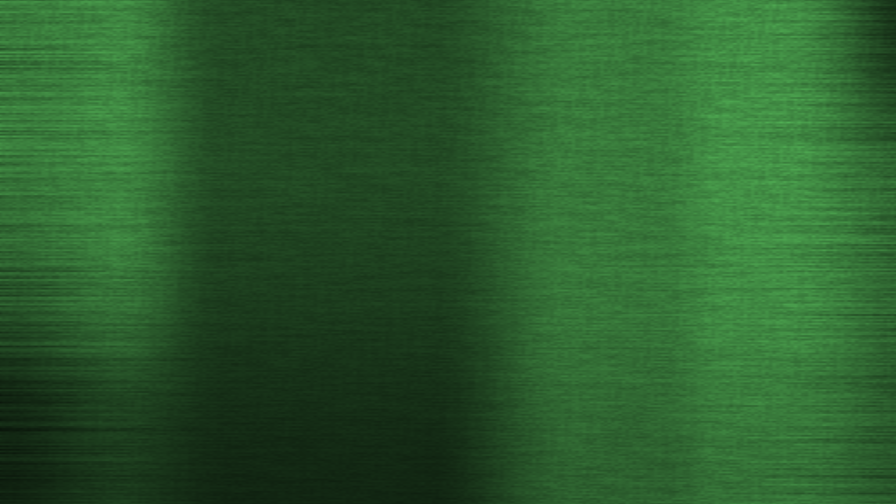
Give the GLSL for this texture, as a WebGL 2 fragment shader.

```glsl
#version 300 es
precision highp float;
// Brushed green metal: soft vertical bands of reflected light, shaded toward
// the bottom and the sides, then scored by stretched value noise. The streaks
// are long and deep near both sides, short and grainy in the middle.

uniform vec2 u_resolution;
out vec4 outColor;

// Tuning values, in fractions of the canvas
const vec3 METAL_TINT = vec3(0.462, 1.0, 0.482);
const float BASE_LIGHT = 0.29;
const float LEFT_LIGHT = 0.235;
const float RIGHT_LIGHT = 0.185;
const float FAR_RIGHT_LIGHT = 0.085;
const float FINE_ROWS = 288.0;
const float MEDIUM_ROWS = 144.0;
const float BROAD_ROWS = 47.0;
const float LONG_STREAK = 0.52;
const float SHORT_STREAK = 0.22;
const float GRAIN = 0.17;

float hash(vec2 p) {
  return fract(sin(dot(p, vec2(127.1, 311.7))) * 43758.5453);
}

float valueNoise(vec2 p) {
  vec2 cell = floor(p);
  vec2 f = fract(p);
  f = f * f * (3.0 - 2.0 * f);
  float low = mix(hash(cell), hash(cell + vec2(1.0, 0.0)), f.x);
  float high = mix(hash(cell + vec2(0.0, 1.0)), hash(cell + vec2(1.0)), f.x);
  return mix(low, high, f.y);
}

// Signed noise stretched along x; columns sets the streak length
float streaks(vec2 uv, float columns, float rows) {
  return valueNoise(vec2(uv.x * columns, uv.y * rows) + rows) - 0.5;
}

// Smooth reflection without any scratches
float reflection(vec2 uv) {
  float leftBand = 1.0 - smoothstep(0.13, 0.25, uv.x);
  float rightBand = smoothstep(0.48, 0.64, uv.x);
  float farRight = smoothstep(0.735, 0.81, uv.x);

  // The left light dies out low down, the dark middle fades more gently
  float leftFade = mix(0.3, 1.0, smoothstep(0.12, 0.5, uv.y));
  float middleFade = mix(0.5, 1.0, smoothstep(-0.05, 0.75, uv.y));
  float rightFade = mix(0.75, 1.0, smoothstep(0.0, 0.4, uv.y));

  float light = BASE_LIGHT * mix(middleFade, 1.0, 0.6 * rightBand);
  light += LEFT_LIGHT * leftBand * leftFade;
  light += (RIGHT_LIGHT * rightBand + FAR_RIGHT_LIGHT * farRight) * rightFade;

  // Shade at the two side edges, deepest in the lower left and upper right
  float leftEdge = 1.0 - smoothstep(0.0, 0.14, uv.x);
  float rightEdge = smoothstep(0.88, 1.02, uv.x);
  light *= 1.0 - leftEdge * mix(0.42, 0.12, smoothstep(0.1, 0.75, uv.y));
  light *= 1.0 - rightEdge * mix(0.3, 0.68, smoothstep(0.6, 1.0, uv.y));
  return light;
}

void main() {
  vec2 uv = gl_FragCoord.xy / u_resolution;
  float light = reflection(uv);

  // Long streaks gather at the sides, most of all in the lower left
  float leftSide = 1.0 - smoothstep(0.04, 0.27, uv.x);
  float rightSide = smoothstep(0.7, 1.0, uv.x);
  float lowLeft = leftSide * (1.0 - smoothstep(0.2, 0.55, uv.y));
  float sideAmount = 0.65 * leftSide + 0.75 * rightSide + 0.55 * lowLeft;

  float longLines = 0.55 * streaks(uv, 3.0, FINE_ROWS)
                  + 0.35 * streaks(uv, 2.0, MEDIUM_ROWS)
                  + 0.28 * streaks(uv, 1.5, BROAD_ROWS);
  float shortLines = 0.6 * streaks(uv, 38.0, FINE_ROWS)
                   + 0.4 * streaks(uv, 15.0, MEDIUM_ROWS);
  float grain = streaks(uv, 250.0, FINE_ROWS);

  float texture = LONG_STREAK * sideAmount * longLines
                + SHORT_STREAK * shortLines
                + GRAIN * grain;
  light *= 1.0 + texture;

  outColor = vec4(clamp(METAL_TINT * light, 0.0, 1.0), 1.0);
}
```
